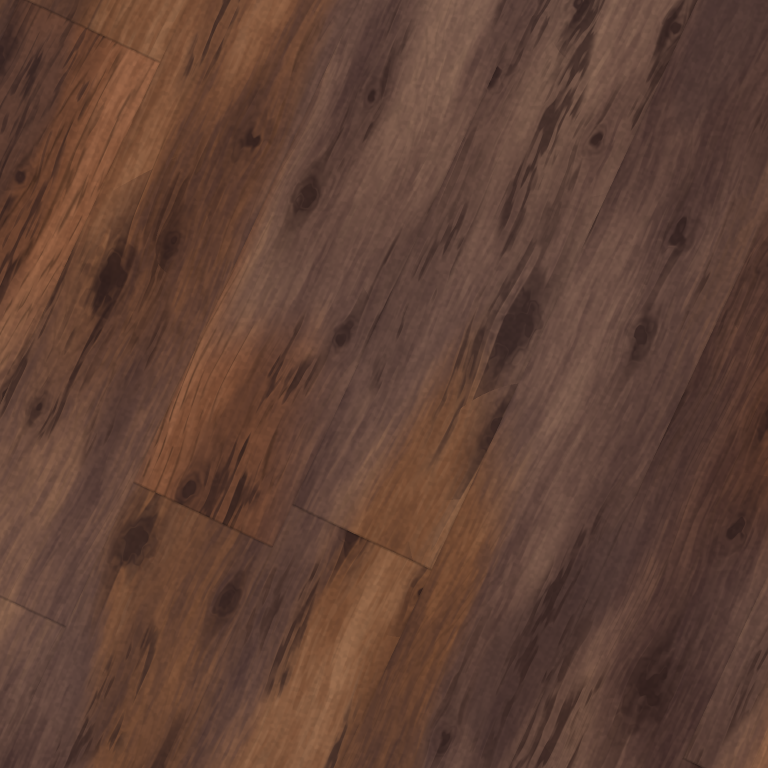
Give the GLSL for this texture, as a Shadertoy shader.

```glsl
const vec2 GRAIN_DIR = vec2(0.423, 0.906);
const vec2 PLANK_SIZE = vec2(0.2, 1.45);
const vec3 KNOT_BROWN = vec3(0.19, 0.125, 0.115);
const vec3 SMOKE = vec3(0.27, 0.195, 0.185);
const vec3 RED_HEART = vec3(0.47, 0.275, 0.19);

vec2 hash2(vec2 p) {
    vec3 q = fract(p.xyx * vec3(0.1031, 0.1030, 0.0973));
    q += dot(q, q.yzx + 33.33);
    return fract((q.xx + q.yz) * q.zy);
}

// Smooth cellular noise: random cell values blended by distance
float cells(vec2 p) {
    vec2 base = floor(p), f = p - base;
    float sum = 0.0, total = 0.0;
    for (int y = -1; y <= 1; y++)
    for (int x = -1; x <= 1; x++) {
        vec2 o = vec2(x, y);
        vec2 h = hash2(base + o);
        vec2 d = o + 0.15 + 0.7 * h - f;
        float w = exp(-6.0 * dot(d, d));
        sum += w * fract(h.x * 17.0 + h.y * 29.0);
        total += w;
    }
    return sum / total;
}

// Offset to the nearest knot, in units of its radius
vec2 nearestKnot(vec2 p, vec2 seed, vec2 size, float chance) {
    vec2 base = floor(p / size), best = vec2(20.0);
    for (int y = -1; y <= 1; y++)
    for (int x = -1; x <= 1; x++) {
        vec2 c = base + vec2(x, y);
        vec2 h = hash2(c + seed), k = hash2(c + seed + 71.0);
        float radius = mix(0.008, 0.022, k.y * k.y);
        vec2 e = (p - (c + 0.2 + 0.6 * h) * size) / radius * vec2(1.0, 0.62);
        if (k.x < chance && dot(e, e) < dot(best, best)) best = e;
    }
    return best;
}

vec3 ramp(vec3 dark, vec3 mid, vec3 light, float t) {
    return t < 0.5 ? mix(dark, mid, 2.0 * t) : mix(mid, light, 2.0 * t - 1.0);
}

vec3 woodColor(float tone, float coolness) {
    float t = clamp(tone, -0.15, 1.1);
    vec3 warm = ramp(vec3(0.34, 0.225, 0.175), vec3(0.455, 0.295, 0.2), vec3(0.55, 0.385, 0.275), t);
    vec3 cool = ramp(vec3(0.3, 0.21, 0.19), vec3(0.405, 0.293, 0.25), vec3(0.495, 0.37, 0.305), t);
    return mix(warm, cool, coolness);
}

vec3 plankWood(vec2 p, vec2 seed, vec2 traits) {
    // Grain bends around knots and wavers along the plank
    vec2 knot = nearestKnot(p, seed, vec2(0.11, 0.19), 0.5);
    vec2 g = p;
    g.x -= 0.007 * knot.x * exp(-0.25 * dot(knot, knot));
    g.x += 0.005 * sin(p.y * 8.0 + seed.x) + 0.002 * sin(p.y * 23.0 + seed.y);

    // Streaks from broad bands down to hairs; bands and tint cross the planks
    float broad = cells(g * vec2(13.0, 2.2) + 60.0);
    float strip = cells(g * vec2(36.0, 3.4) + seed);
    float fine = cells(g * vec2(125.0, 10.0) + seed);
    float hair = cells(g * vec2(270.0, 36.0) + seed);
    float tone = 0.56 + 0.75 * (broad - 0.5) + 0.36 * (strip - 0.5)
        + 0.32 * (fine - 0.5) + 0.32 * (hair - 0.5) + 0.4 * (traits.x - 0.5);
    float coolPatch = cells(g * vec2(6.0, 1.6) + 40.0);
    float coolness = smoothstep(0.25, 0.75, coolPatch + 0.3 * (0.5 - tone));
    vec3 col = woodColor(tone, coolness);

    // Thin, broken growth lines, strongest on reddish planks
    float field = 11.0 * cells(g * vec2(7.5, 1.7) + seed + 90.0) + 30.0 * g.x + 0.7 * fine;
    float arch = pow(0.5 + 0.5 * sin(6.283 * field), 5.0) * smoothstep(0.15, 0.65, hair);
    float heart = smoothstep(0.55, 0.8, traits.y) * smoothstep(0.75, 0.4, coolPatch);
    col = mix(col, RED_HEART * (0.75 + 0.45 * tone), 0.4 * heart);
    col *= 1.0 - arch * (0.06 + 0.2 * heart) * (0.4 + strip);

    // Soft smoke, with fibrous dark flecks gathered in bands
    float smudge = smoothstep(0.66, 0.95, cells(g * vec2(10.0, 3.6) + 130.0));
    float fibre = smoothstep(0.55, 0.85, 0.65 * fine + 0.45 * hair);
    float band = smoothstep(0.55, 0.85, cells(g * vec2(24.0, 4.5) + seed + 170.0));
    col = mix(col, SMOKE, 0.5 * smudge);
    col = mix(col, KNOT_BROWN, band * (0.14 + 0.6 * fibre));

    // Ragged knots with rings and streaked tails
    float ragged = cells(p * vec2(110.0, 70.0) + seed) - 0.5;
    float d = length(knot) + 1.1 * ragged;
    float core = smoothstep(1.2, 0.0, d);
    float rings = (0.5 + 0.5 * sin(6.0 * d)) * exp(-0.3 * d * d);
    float tail = exp(-0.3 * knot.x * knot.x - 0.04 * knot.y * knot.y);
    float shade = 0.6 * core + 0.4 * rings + 0.65 * tail * smoothstep(0.35, 0.75, fine);
    return mix(col, KNOT_BROWN, clamp(shade, 0.0, 0.85));
}

vec3 floorColor(vec2 uv) {
    vec2 p = vec2(dot(uv, vec2(GRAIN_DIR.y, -GRAIN_DIR.x)), dot(uv, GRAIN_DIR));
    float row = floor(p.x / PLANK_SIZE.x);
    float shift = hash2(vec2(row + 20.0, 4.0)).x * PLANK_SIZE.y;
    vec2 local = p + vec2(0.0, shift);
    vec2 id = floor(local / PLANK_SIZE) + 20.0;
    vec3 col = plankWood(p, 100.0 + floor(300.0 * hash2(id)), hash2(id + 7.0));

    // Faint seams, then a matte surface with haze and speckle
    vec2 edge = (0.5 - abs(fract(local / PLANK_SIZE) - 0.5)) * PLANK_SIZE;
    float seam = max(0.07 * smoothstep(0.003, 0.0, edge.x), 0.2 * smoothstep(0.003, 0.0, edge.y));
    col *= 1.0 - seam;
    float haze = sin(uv.x * 5.0 + 2.0 * sin(uv.y * 4.0)) * sin(uv.y * 6.0 + uv.x * 2.0);
    col += vec3(0.008, 0.01, 0.012) * haze;
    return col * (0.95 + 0.1 * cells(uv * 210.0 + 300.0));
}

void mainImage(out vec4 fragColor, in vec2 fragCoord) {
    // Four samples per pixel smooth every edge
    vec3 col = vec3(0.0);
    for (int i = 0; i < 4; i++) {
        vec2 offset = vec2(i & 1, i >> 1) * 0.5 - 0.25;
        col += floorColor((fragCoord + offset) / iResolution.y);
    }
    fragColor = vec4(col * 0.25, 1.0);
}
```
